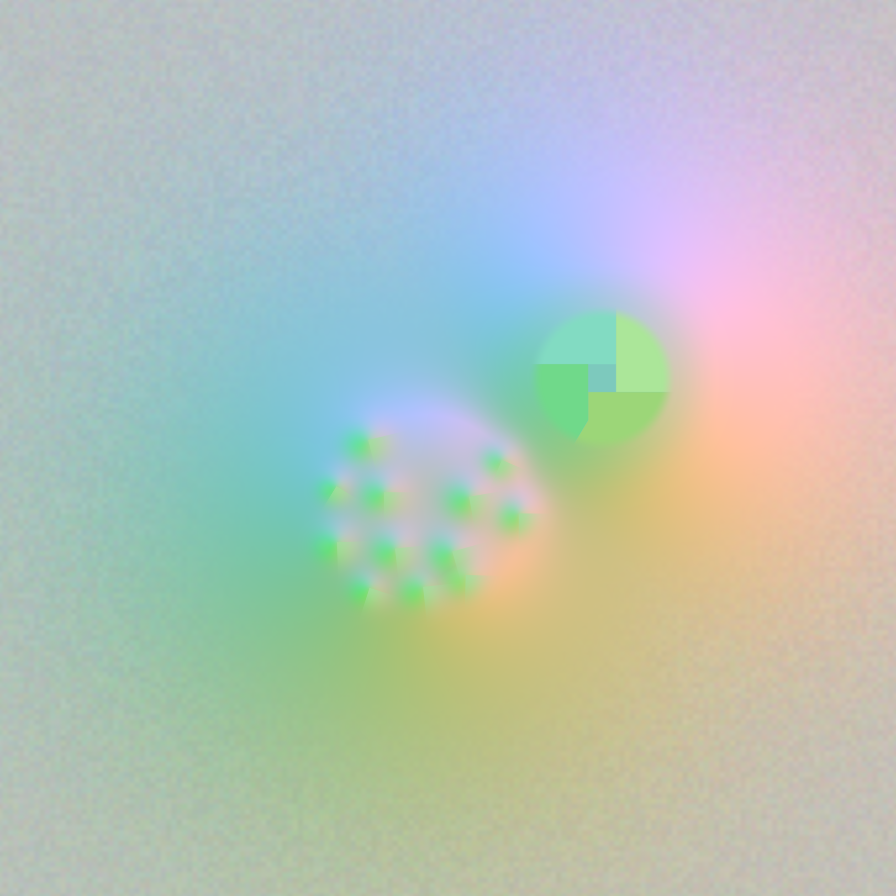
A Shadertoy shader for this background:

```glsl
float hash(vec2 p) {
    vec3 q = fract(p.xyx * vec3(0.1031, 0.1030, 0.0973));
    q += dot(q, q.yzx + 33.33);
    return fract((q.x + q.y) * q.z);
}

float noise(vec2 p) {
    vec2 cell = floor(p), f = fract(p);
    f *= f * (3.0 - 2.0 * f);
    return mix(mix(hash(cell), hash(cell + vec2(1, 0)), f.x),
               mix(hash(cell + vec2(0, 1)), hash(cell + vec2(1, 1)), f.x), f.y);
}

// Antialiased step: 1 where the signed distance is positive
float edge(float d) {
    float w = 0.8 / iResolution.y;
    return smoothstep(-w, w, d);
}

// Direction to colour: x drives red, y drives blue
vec3 fieldColor(vec2 v) {
    return vec3(0.745, 0.753, 0.743) + vec3(0.31 * v.x, 0.025 * max(-v.x, 0.0), 0.31 * v.y);
}

// Flat facets turning around a small square
vec3 pinwheel(vec2 p) {
    float h = 0.0156;
    float slant = 0.6 * max(-p.y - 0.047, 0.0);
    vec3 col = vec3(0.49, 0.79, 0.74);
    col = mix(col, vec3(0.51, 0.86, 0.76), edge(p.y - h) * edge(h - p.x));
    col = mix(col, vec3(0.67, 0.90, 0.60), edge(p.x - h) * edge(p.y + h));
    col = mix(col, vec3(0.61, 0.84, 0.47), edge(-h - p.y) * edge(p.x + h + slant));
    return mix(col, vec3(0.44, 0.85, 0.54), edge(-h - p.x - slant) * edge(h - p.y));
}

// Eight spots on an open ring, four more inside it
vec2 spotCenter(int i) {
    float k = float(i);
    bool inner = i > 7;
    float angle = inner ? 153.0 + 76.0 * (k - 8.0) : 128.0 + 35.0 * k + 22.0 * step(6.0, k);
    float radius = inner ? 0.052 : 0.104 - 0.022 * step(4.0, k) * step(k, 5.0);
    angle = radians(angle);
    return vec2(0.475, 0.427) + radius * vec2(cos(angle), sin(angle));
}

void mainImage(out vec4 fragColor, in vec2 fragCoord) {
    vec2 p = fragCoord / iResolution.xy;
    vec2 toBody = p - vec2(0.672, 0.578);
    vec2 toCluster = p - vec2(0.475, 0.427);
    float bodyR = length(toBody), clusterR = length(toCluster);
    float bodyD = max(bodyR - 0.072, 0.0);
    float clusterD = max(clusterR - 0.110, 0.0);

    // Outward directions, blended by nearness
    float bodyW = 6.0 / pow(bodyD + 0.02, 2.0);
    float clusterW = 1.0 / pow(clusterD + 0.02, 2.0);
    vec2 bodyDir = toBody / max(bodyR, 0.001);
    vec2 clusterDir = toCluster / max(clusterR, 0.001) * smoothstep(0.02, 0.13, clusterR);
    vec2 v = (bodyDir * bodyW + clusterDir * clusterW) / (bodyW + clusterW);

    // Fade to grey with distance
    float nearest = min(bodyD - 0.02, clusterD);
    float fade = exp(-pow(max(nearest, 0.0) / 0.27, 2.0));
    v *= 0.08 + 0.92 * fade;

    // Small colour wheels with green cores
    float green = 0.0, facet = 0.0;
    for (int i = 0; i < 12; i++) {
        float seed = hash(vec2(float(i) + 3.0, 17.0));
        vec2 d = (p - spotCenter(i)) / mix(0.8, 1.15, seed);
        float glow = exp(-dot(d, d) / 0.0008);
        v = mix(v, d / (length(d) + 0.008), 0.8 * glow);
        vec2 shifted = d + vec2(0.007, 0.004);
        float core = exp(-dot(shifted, shifted) / 0.0003);
        v -= vec2(0.55, 0.45) * core;
        green = max(green, core);

        // Sharp wedge facing the lower right
        float a = mix(-1.5, -0.5, seed);
        vec2 u = mat2(cos(a), -sin(a), sin(a), cos(a)) * d;
        float wedge = edge(u.x + u.y) * edge(u.x - u.y);
        facet = max(facet, wedge * exp(-dot(d, d) / 0.0004));
    }
    vec3 col = fieldColor(clamp(v, -1.1, 1.1));
    col.g += 0.10 * green;
    col = mix(col, vec3(0.64, 0.87, 0.63), 0.75 * facet);

    // Faceted body and its green bleed
    float bleed = exp(-pow(bodyD / 0.045, 2.0));
    col = mix(col, vec3(0.50, 0.83, 0.60), 0.42 * bleed);
    col = mix(col, pinwheel(toBody), smoothstep(0.083, 0.066, bodyR));

    // Soft grain in the outer area
    vec3 grain = vec3(noise(p * 170.0), noise(p * 170.0 + 31.0), noise(p * 170.0 + 67.0)) - 0.5;
    col += grain * 0.05 * smoothstep(0.06, 0.3, nearest);
    fragColor = vec4(clamp(col, 0.0, 1.0), 1.0);
}
```
